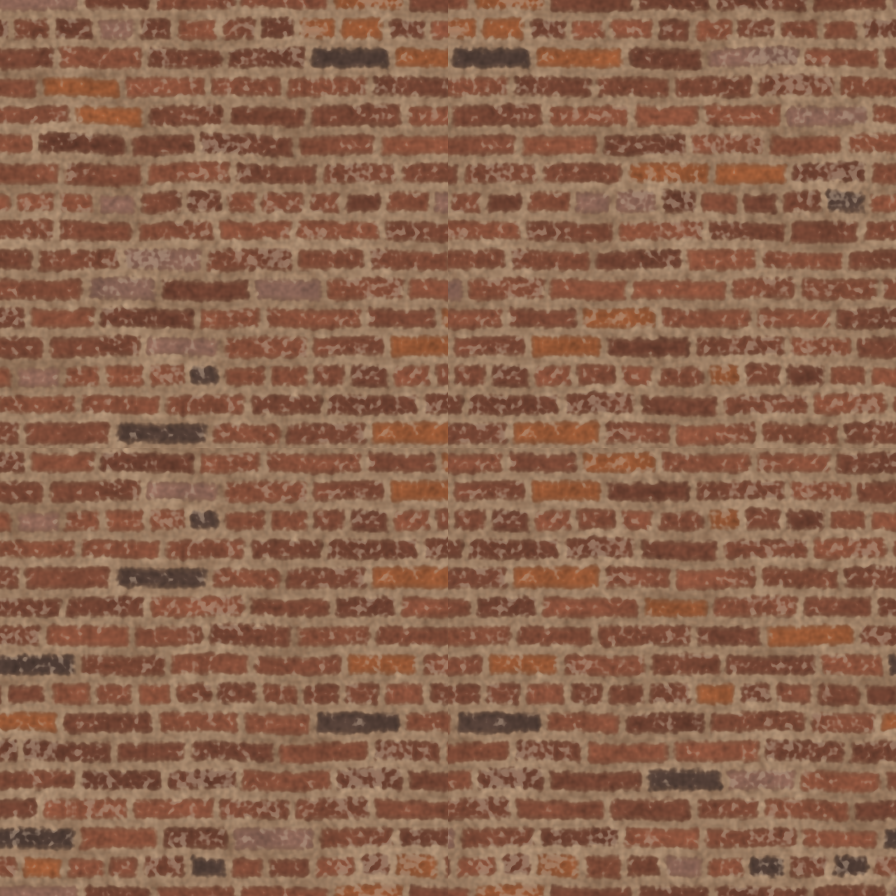
Reproduce this texture procedurally as a Shadertoy shader.

```glsl
// Weathered brick wall: 31 courses of long bricks, every sixth laid as short headers.
// A wall patch that wraps round is cut at the middle, where a strip of it repeats.
// Joints are jittered by hashes; periodic gradient noise roughens, stains and wears.

const vec2 WALL = vec2(27.0, 26.0);        // wrapping patch, in course heights
const float COURSES = 31.0;                // courses down the canvas
const float REPEATED_COURSES = 5.0;
const float REPEATED_WIDTH = 0.1575;       // share of the canvas width
const float HEADER_EVERY = 6.0;
const vec2 MORTAR_GAP = vec2(0.25, 0.28);

const vec3 DEEP_RED = vec3(0.42, 0.25, 0.19);
const vec3 WARM_RED = vec3(0.56, 0.33, 0.24);
const vec3 ORANGE = vec3(0.62, 0.36, 0.21);
const vec3 CHARCOAL = vec3(0.29, 0.235, 0.21);
const vec3 DUSTY_PINK = vec3(0.57, 0.44, 0.39);
const vec3 MORTAR_DARK = vec3(0.49, 0.37, 0.28);
const vec3 MORTAR_LIGHT = vec3(0.69, 0.57, 0.46);
const vec3 LIME = vec3(0.67, 0.58, 0.50);

vec2 hash2(vec2 p) {
    vec3 q = fract(vec3(p.xyx) * vec3(0.1031, 0.1030, 0.0973));
    q += dot(q, q.yzx + 33.33);
    return fract((q.xx + q.yz) * q.zy);
}

float cornerSlope(vec2 cell, vec2 offset, vec2 period) {
    return dot(hash2(mod(cell, period) + 7.0) * 2.0 - 1.0, offset);
}

// Gradient noise, about -1 to 1, that wraps at a whole-number period
float gradientNoise(vec2 p, vec2 period) {
    vec2 c = floor(p), f = fract(p), e = vec2(1.0, 0.0);
    vec2 u = f * f * f * (f * (f * 6.0 - 15.0) + 10.0);
    float low = mix(cornerSlope(c, f, period), cornerSlope(c + e, f - e, period), u.x);
    float high = mix(cornerSlope(c + e.yx, f - e.yx, period), cornerSlope(c + 1.0, f - 1.0, period), u.x);
    return 1.6 * mix(low, high, u.y);
}

float wallNoise(vec2 p, float frequency) {
    return gradientNoise(p * frequency, WALL * frequency);
}

float roundedBox(vec2 p, vec2 halfSize, float radius) {
    vec2 d = abs(p) - halfSize + radius;
    return length(max(d, 0.0)) + min(max(d.x, d.y), 0.0) - radius;
}

// Position of the joint on the left of brick i, in brick widths
float jointAt(float i, float row, float count) {
    return i + 0.24 * (hash2(vec2(mod(i, count), row + 50.0)).x - 0.5);
}

// Returns edge distance in x and brick identity in yz
vec3 brickAt(vec2 p) {
    float row = mod(floor(p.y), WALL.y);
    float count = mod(row, HEADER_EVERY) == 1.0 ? 18.0 : 9.0;
    float width = WALL.x / count;
    float x = p.x / width + 0.5 * mod(row, 2.0) + 0.4 * hash2(vec2(row, 3.0)).x;
    float i = floor(x);
    if (x < jointAt(i, row, count)) i -= 1.0;
    else if (x > jointAt(i + 1.0, row, count)) i += 1.0;
    float left = jointAt(i, row, count), right = jointAt(i + 1.0, row, count);
    vec2 id = vec2(mod(i, count), row);
    vec2 size = vec2((right - left) * width, 1.0) - MORTAR_GAP;
    size.y -= 0.10 * hash2(id + 90.0).y;
    vec2 local = vec2((x - 0.5 * (left + right)) * width, fract(p.y) - 0.5);
    return vec3(roundedBox(local, 0.5 * size, 0.12), id);
}

vec3 brickColour(vec2 id) {
    vec2 tone = hash2(id + 21.0);
    vec3 colour = mix(DEEP_RED, WARM_RED, tone.x);
    float kind = tone.y;
    if (kind < 0.05) colour = mix(colour, CHARCOAL, 0.85);
    else if (kind < 0.12) colour = mix(colour, ORANGE, 0.8);
    else if (kind < 0.19) colour = mix(colour, DUSTY_PINK, 0.7);
    return colour;
}

// Fold the canvas into the wrapping patch, repeating a strip past each middle seam
vec2 wallPosition(vec2 uv) {
    float x = uv.x - REPEATED_WIDTH * step(0.5, uv.x);
    float y = (1.0 - uv.y) * COURSES + 0.5;
    y -= REPEATED_COURSES * step(0.5, 1.0 - uv.y);
    return vec2(x / (1.0 - REPEATED_WIDTH) * WALL.x, y);
}

void mainImage(out vec4 fragColor, in vec2 fragCoord) {
    vec2 p = wallPosition(fragCoord / iResolution.xy);
    float broad = gradientNoise(p * vec2(1.0 / 3.0, 0.5), vec2(9.0, 13.0));
    float coarse = wallNoise(p, 1.0);
    float medium = wallNoise(p + 5.3, 3.0);
    float fine = wallNoise(p + 2.7, 6.0);

    // Uneven courses and chipped edges
    vec3 brick = brickAt(p + vec2(0.10 * coarse, 0.12 * broad));
    float edge = brick.x + 0.07 * medium + 0.05 * fine;
    float soft = max(0.07, COURSES / iResolution.y);
    float face = 1.0 - smoothstep(-soft, soft, edge);

    // Brick face: mottling, dusty rim and patches of lime
    vec3 clay = brickColour(brick.yz) * (1.0 + 0.10 * coarse + 0.14 * medium + 0.10 * fine);
    clay = mix(clay, MORTAR_DARK, 0.40 * smoothstep(-0.20, 0.0, edge));
    float worn = hash2(brick.yz + 63.0).x;
    float lime = smoothstep(0.25, 0.75, 0.8 * medium + 0.5 * fine + 0.5 * broad + 0.45 * worn - 0.1);
    clay = mix(clay, LIME, 0.55 * lime);

    // Mortar: sandy, stained in broad drifts
    float sand = 0.58 + 0.35 * broad + 0.25 * coarse + 0.35 * medium;
    vec3 mortar = mix(MORTAR_DARK, MORTAR_LIGHT, clamp(sand, 0.0, 1.0)) * (1.0 + 0.09 * fine);

    fragColor = vec4(mix(mortar, clay, face), 1.0);
}
```
